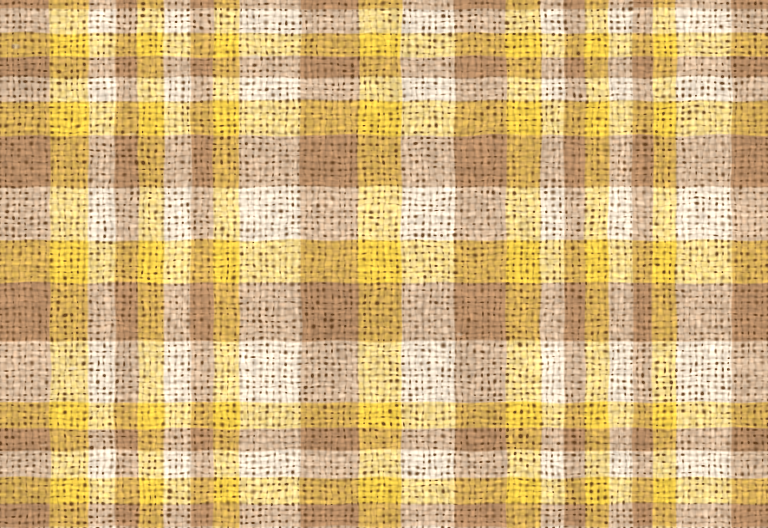
This texture is drawn by a WebGL 1 fragment shader. Its source:

```glsl
precision highp float;

uniform vec2 u_resolution;

// Dye colours
const vec3 BROWN = vec3(0.71, 0.545, 0.40);
const vec3 YELLOW = vec3(0.96, 0.81, 0.30);
const vec3 WHITE = vec3(0.97, 0.905, 0.82);
const vec3 HOLE = vec3(0.36, 0.22, 0.09);

// Sett: where yellow, white and the next brown begin, as parts of one repeat
const vec3 BAND_A = vec3(0.129, 0.225, 0.346);
const vec3 BAND_B = vec3(0.465, 0.545, 0.600);
const vec3 BAND_C = vec3(0.649, 0.704, 0.762);
const vec3 BAND_D = vec3(0.810, 0.866, 1.000);
const vec2 SETT_ORIGIN = vec2(0.393, 0.245);
const float REPEATS = 1.693;      // repeats per canvas width
const float STRETCH = 0.158;      // slow change of the repeat size
const float EDGE_SOFT = 0.006;

// Cloth, in canvas widths and thread pitches
const vec2 THREADS = vec2(118.0, 126.0);
const float WANDER = 0.45;
const float JITTER = 0.22;
const float CROSS_CONTRAST = 0.12;
const float FIBRE = 0.24;
const float SLUB = 0.16;
const float CROWN = 1.07;
const float RIM_SHADE = 0.17;
const float HOLE_DEPTH = 0.95;

const float PI = 3.14159265;

float hash(vec2 p) {
  p = fract(p * vec2(0.1031, 0.1137));
  p += dot(p, p.yx + 33.33);
  return fract((p.x + p.y) * p.x * 17.0);
}

vec2 gradient(vec2 cell) {
  float angle = 2.0 * PI * hash(cell);
  return vec2(cos(angle), sin(angle));
}

float gradientNoise(vec2 p) {
  vec2 i = floor(p);
  vec2 f = p - i;
  vec2 w = f * f * f * (f * (f * 6.0 - 15.0) + 10.0);
  vec2 e = vec2(1.0, 0.0);
  float low = mix(dot(gradient(i), f), dot(gradient(i + e), f - e), w.x);
  float high = mix(dot(gradient(i + e.yx), f - e.yx),
                   dot(gradient(i + e.xx), f - e.xx), w.x);
  return mix(low, high, w.y);
}

// Lays one yellow, white, brown group over the colour so far
vec3 addBand(vec3 dye, vec3 starts, float u) {
  vec3 t = smoothstep(starts - EDGE_SOFT, starts, vec3(u));
  dye = mix(dye, YELLOW, t.x);
  dye = mix(dye, WHITE, t.y);
  return mix(dye, BROWN, t.z);
}

vec3 stripeColour(float d) {
  float u = fract(d * (REPEATS + STRETCH * d));
  vec3 dye = addBand(BROWN, BAND_A, u);
  dye = addBand(dye, BAND_B, u);
  dye = addBand(dye, BAND_C, u);
  return addBand(dye, BAND_D, u);
}

// Uneven spinning: x runs across the thread, y along it
float threadTone(vec2 q) {
  float fibre = gradientNoise(q * vec2(1.9, 0.6));
  float slub = gradientNoise(q * vec2(0.9, 0.09) + 51.0);
  return 1.0 + FIBRE * fibre + SLUB * slub;
}

void main() {
  vec2 p = gl_FragCoord.xy / u_resolution.x;

  // Threads that bend slowly and sit unevenly
  vec2 bend = vec2(gradientNoise(p * vec2(42.0, 17.0)),
                   gradientNoise(p * vec2(17.0, 42.0) + 70.0));
  vec2 q = p * THREADS + WANDER * bend;
  vec2 d = q / THREADS - SETT_ORIGIN;
  q += JITTER * vec2(gradientNoise(q * vec2(0.8, 0.5) + 20.0),
                     gradientNoise(q * vec2(0.5, 0.8) + 90.0));

  // Plain weave: warp and weft take turns on top
  vec3 warp = stripeColour(d.x) * threadTone(q);
  vec3 weft = stripeColour(d.y) * threadTone(q.yx + 200.0);
  float over = smoothstep(-0.7, 0.7, sin(PI * q.x) * sin(PI * q.y));
  vec3 colour = mix(weft, warp, 0.5 + CROSS_CONTRAST * (over - 0.5));

  // Rounded threads: the top one darkens towards its sides
  vec2 side = abs(fract(q) - 0.5) * 2.0;
  float rim = mix(side.y * side.y, side.x * side.x, over);
  colour *= CROWN - RIM_SHADE * rim;

  // Gaps between threads, each with its own width, height and depth
  vec2 corner = floor(q + 0.5);
  vec2 start = mix(vec2(-0.05), vec2(0.5),
                   vec2(hash(corner + 37.0), hash(corner + 83.0)));
  vec2 gap = smoothstep(start, vec2(1.0), side);
  float looseness = 0.8 + 0.6 * gradientNoise(p * 13.0 + 9.0);
  float open = mix(0.2, 1.4, hash(corner + 11.0)) * looseness;
  colour = mix(colour, HOLE, clamp(HOLE_DEPTH * open * gap.x * gap.y, 0.0, 0.9));

  // Pale lint and broad fading
  float lint = smoothstep(0.52, 0.68, gradientNoise(q * vec2(0.22, 0.55) + 31.0));
  colour = mix(colour, WHITE, 0.5 * lint);
  colour *= 1.0 + 0.06 * gradientNoise(p * 6.0 + 3.0);

  gl_FragColor = vec4(clamp(colour, 0.0, 1.0), 1.0);
}
```
